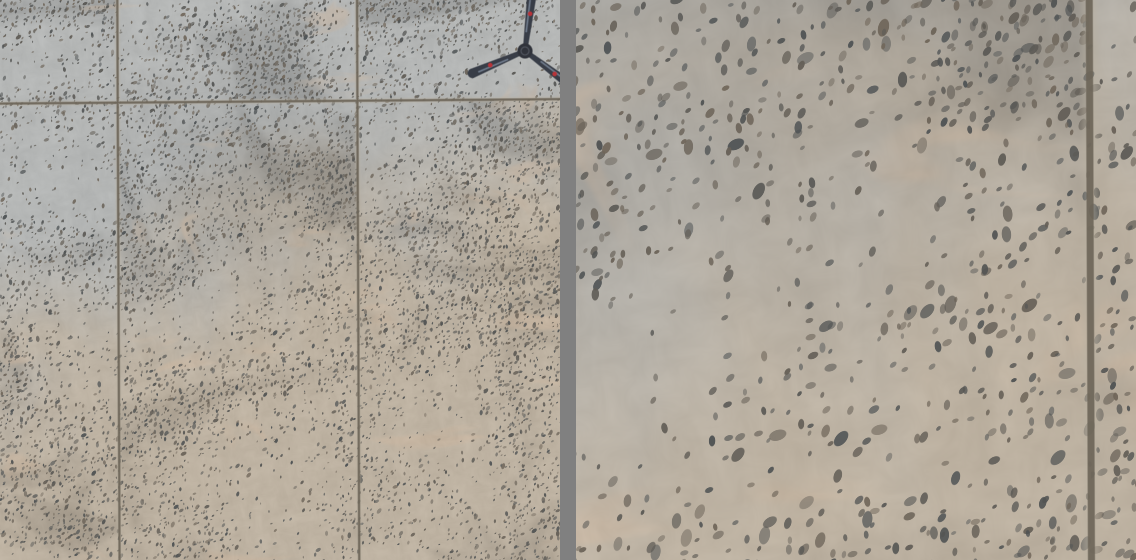
Left: the whole. Right: its middle third, enlarged.
This texture is drawn by a Shadertoy shader. Its source:

```glsl
// Ground concrete floor slabs with thin joints and exposed dark pebbles.
// Pebbles are jittered cellular ellipses, thinned out by warped layered sines;
// the same sines stain the surface. A small three-legged stand lies on top.

vec3 hash3(vec2 p) {
    vec3 q = fract(vec3(p.xyx) * vec3(0.1031, 0.103, 0.0973));
    q += dot(q, q.yxz + 33.33);
    return fract((q.xxy + q.yzz) * q.zyx);
}

// Layered, rotated and warped sines, roughly -1 to 1
float clouds(vec2 p) {
    float sum = 0.0, amp = 0.55;
    for (int i = 0; i < 5; i++) {
        p = mat2(0.8, 0.6, -0.6, 0.8) * p * 1.6 + 1.3;
        p += 0.7 * sin(p.yx * 1.1);
        sum += amp * sin(p.x) * sin(p.y);
        amp *= 0.65;
    }
    return sum;
}

// Share of cells that hold a pebble
float pebbleDensity(vec2 p, vec2 slab) {
    float bands = clouds(p * vec2(5.0, 7.0) + slab * 7.3);
    float bare = 0.22 * (1.0 - smoothstep(0.0, 0.28, p.y));
    return clamp(0.43 + 0.6 * bands - bare, 0.06, 0.88);
}

// Paints one layer of pebbles, with the given number of cells across
vec3 addPebbles(vec3 color, vec2 uv, vec2 slab, float cells, float px) {
    vec2 base = floor(uv * cells);
    for (int j = -1; j <= 1; j++)
    for (int i = -1; i <= 1; i++) {
        vec2 cell = base + vec2(i, j);
        vec3 place = hash3(cell + cells), look = hash3(cell + cells + 71.7);
        if (place.z > pebbleDensity((cell + 0.5) / cells, slab)) continue;
        vec2 d = uv * cells - cell - 0.1 - 0.8 * place.xy;
        float angle = 1.0 + 1.5 * (look.x - 0.5);
        d = mat2(cos(angle), -sin(angle), sin(angle), cos(angle)) * d;
        float radius = mix(0.15, 0.36, look.y * look.y);
        float edge = length(d * vec2(0.8, 1.35)) - radius;
        float mask = 1.0 - smoothstep(-0.7, 0.7, edge / (cells * px));
        vec3 stone = mix(vec3(0.44, 0.40, 0.35), vec3(0.29, 0.31, 0.32), look.z);
        color = mix(color, stone, mask * mix(0.45, 0.95, fract(look.x * 7.0)));
    }
    return color;
}

// Three tapered legs around a hub
vec3 addStand(vec3 color, vec2 p, float px) {
    for (int i = 0; i < 3; i++) {
        float angle = radians(83.0 + 120.0 * float(i));
        vec2 axis = vec2(cos(angle), sin(angle));
        vec2 q = vec2(dot(p, axis), dot(p, vec2(-axis.y, axis.x)));
        float along = clamp(q.x, 0.0, 0.102);
        float d = length(q - vec2(along, 0.0)) - mix(0.004, 0.0085, along / 0.102);
        color = mix(color, vec3(0.22, 0.24, 0.28), 1.0 - smoothstep(-px, px, d));
        float shine = length(q - vec2(clamp(q.x, 0.035, 0.09), 0.002)) - 0.0015;
        color = mix(color, vec3(0.48, 0.53, 0.60), 0.8 * (1.0 - smoothstep(-px, px, shine)));
        float dot1 = length(q - vec2(0.067, -0.001)) - 0.004;
        color = mix(color, vec3(0.72, 0.20, 0.22), 1.0 - smoothstep(-px, px, dot1));
    }
    float hub = length(p) - 0.0135;
    color = mix(color, vec3(0.19, 0.20, 0.23), 1.0 - smoothstep(-px, px, hub));
    float cap = abs(length(p) - 0.007) - 0.001;
    return mix(color, vec3(0.36, 0.38, 0.42), 0.7 * (1.0 - smoothstep(-px, px, cap)));
}

void mainImage(out vec4 fragColor, in vec2 fragCoord) {
    vec2 uv = fragCoord / iResolution.xy;
    float px = 1.0 / iResolution.y;

    // Slab grid, slightly out of square
    vec2 size = vec2(0.428, 0.86);
    vec2 grid = (uv + vec2(0.004 * uv.y, -0.008 * uv.x) - vec2(0.2135, 0.815)) / size;
    vec2 slab = floor(grid);
    vec2 joint = (grid - round(grid)) * size;

    // Cool light from the upper left, warm cement below
    float patches = clouds(uv * 4.0 + slab * 3.1);
    float cool = smoothstep(-0.22, 0.22, uv.y - 0.57 - 0.38 * (uv.x - 0.5) + 0.15 * patches);
    vec3 color = mix(vec3(0.745, 0.700, 0.635), vec3(0.710, 0.718, 0.715), cool);

    // Grey stains, peach blooms and fine grain
    float stain = smoothstep(0.0, 0.8, clouds(uv * vec2(5.0, 7.0) + slab * 7.3));
    vec2 smudge = (uv - vec2(0.45, 0.68)) / vec2(0.19, 0.16);
    color *= 1.0 - 0.12 * stain - 0.09 * exp(-dot(smudge, smudge));
    float bloom = smoothstep(0.45, 0.95, clouds(uv * vec2(9.0, 14.0) + 4.0));
    color = mix(color, vec3(0.80, 0.71, 0.62), 0.45 * bloom);
    color += 0.018 * clouds(uv * 30.0) + 0.012 * clouds(uv * 95.0);

    color = addPebbles(color, uv, slab, 82.0, px);
    color = addPebbles(color, uv, slab, 117.0, px);

    // Joints: a soft worn edge and a thin dark line
    float gap = min(abs(joint.x), abs(joint.y));
    color = mix(color, vec3(0.72, 0.69, 0.63), 0.4 * (1.0 - smoothstep(0.002, 0.007, gap)));
    color = mix(color, vec3(0.42, 0.39, 0.34), 0.9 * (1.0 - smoothstep(-px, px, gap - 0.0021)));

    color = addStand(color, uv - vec2(0.9375, 0.909), px);
    fragColor = vec4(color, 1.0);
}
```
